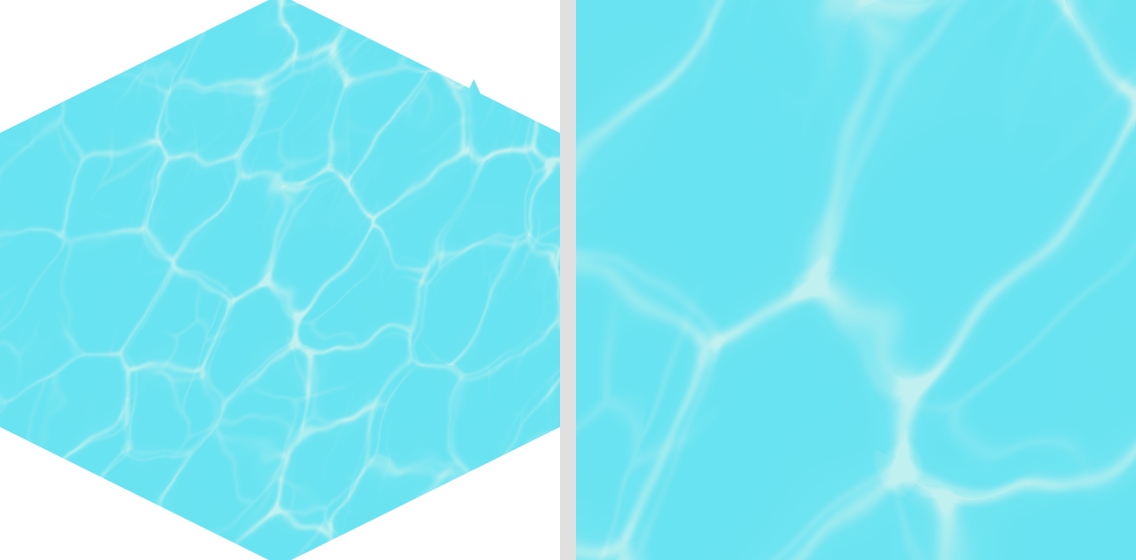
Left: the whole. Right: its middle third, enlarged.
Write a Shadertoy shader that draws this texture.

```glsl
// Hexagonal tile of turquoise pool water with pale rippling light lines on white.
#define WATER vec3(0.408, 0.890, 0.945)
#define LIGHT vec3(0.770, 0.945, 0.940)
#define PAPER vec3(1.0)
#define CELLS vec2(7.2, 5.7)
#define LEAN 0.36
#define WARP 0.30
#define SPLIT 0.26
#define LINE_WIDTH 0.031
#define HEX_SLOPE 0.495
#define HEX_RADIUS 0.510

// Integer hash giving two values from 0 to 1.
vec2 hash2(vec2 cell) {
    uvec2 v = uvec2(ivec2(cell) + 4096);
    v = v * 1664525u + 1013904223u;
    v.x += v.y * 1664525u;
    v.y += v.x * 1664525u;
    v ^= v >> 16u;
    v.x += v.y * 1664525u;
    v.y += v.x * 1664525u;
    v ^= v >> 16u;
    return vec2(v & 65535u) / 65535.0;
}

// Smooth value noise with two independent channels.
vec2 noise2(vec2 p) {
    vec2 i = floor(p), f = fract(p);
    f = f * f * (3.0 - 2.0 * f);
    vec2 low = mix(hash2(i), hash2(i + vec2(1, 0)), f.x);
    vec2 high = mix(hash2(i + vec2(0, 1)), hash2(i + vec2(1, 1)), f.x);
    return mix(low, high, f.y);
}

vec2 fbm2(vec2 p) {
    return 0.6 * noise2(p) + 0.28 * noise2(p * 2.1 + 17.0) + 0.12 * noise2(p * 4.3 + 41.0);
}

// Distance to the nearest cell wall (x) and to the nearest junction (y).
vec2 cellWalls(vec2 p) {
    vec2 base = floor(p), a = vec2(9.0), b = a, c = a;
    for (int y = -1; y <= 1; y++)
    for (int x = -1; x <= 1; x++) {
        vec2 cell = base + vec2(x, y);
        vec2 r = cell + 0.5 + 0.8 * (hash2(cell) - 0.5) - p;
        float d = dot(r, r);
        if (d < dot(a, a)) { c = b; b = a; a = r; }
        else if (d < dot(b, b)) { c = b; b = r; }
        else if (d < dot(c, c)) c = r;
    }
    return vec2((dot(b, b) - dot(a, a)) / (2.0 * length(b - a)),
                (dot(c, c) - dot(a, a)) / (2.0 * length(c - a)));
}

// Soft bright line with a faint halo, slightly stronger at the junctions.
float lightLine(vec2 walls, float width) {
    float knot = exp(-walls.y * walls.y / 0.008);
    float w = width * (1.0 + 0.3 * knot);
    float core = exp(-walls.x * walls.x / (w * w));
    return core * (0.72 + 0.28 * knot) + 0.13 * exp(-walls.x / 0.07);
}

float caustics(vec2 uv) {
    vec2 p = vec2(uv.x - LEAN * uv.y, uv.y) * CELLS + 11.0;
    vec2 q = p + WARP * 2.0 * (fbm2(p * 1.2) - 0.5);
    vec2 patches = noise2(p * 1.3 + 60.0);
    vec2 grain = fbm2(p * vec2(5.0, 4.0) + 71.0);

    // Main net, and a shifted copy that parts from it and rejoins.
    vec2 walls = cellWalls(q);
    vec2 shifted = cellWalls(q + SPLIT * 2.0 * (noise2(p * 0.8 + 83.0) - 0.5));
    float strength = mix(0.20, 0.66, smoothstep(0.2, 0.8, patches.x)) * mix(0.65, 1.35, grain.x);
    float light = strength * lightLine(walls, LINE_WIDTH * mix(0.8, 1.35, patches.y));
    light += 0.30 * smoothstep(0.2, 0.7, patches.y) * lightLine(shifted, LINE_WIDTH * 0.85);

    // Thin broken wisps at two sizes.
    vec2 wisp = cellWalls(q * vec2(1.4, 1.1) + 0.5 * noise2(p * 1.8 + 29.0) + 37.0);
    light += 0.24 * smoothstep(0.42, 0.8, noise2(p * 1.2 + 5.0).x) * lightLine(wisp, 0.035);
    vec2 thread = cellWalls(q * vec2(2.6, 1.5) + 0.6 * noise2(p * 2.2 + 53.0) + 90.0);
    float nearLine = exp(-walls.x / 0.16);
    light += 0.22 * nearLine * smoothstep(0.4, 0.75, noise2(p * 1.5 + 31.0).y) * lightLine(thread, 0.05);

    // Small folded sheets of light between the parted lines.
    float sheet = smoothstep(0.0, 0.03, 0.09 - walls.y + 0.10 * (grain.y - 0.5));
    light += 0.20 * sheet * smoothstep(0.50, 0.70, noise2(p * 0.9 + 19.0).x) * mix(0.5, 1.3, grain.x);

    // Sparse bright glints and a faint overall mottling.
    float glint = exp(-walls.y * walls.y / 0.004) * smoothstep(0.55, 0.8, patches.x);
    light += 0.40 * glint * grain.y;
    light += 0.08 * (fbm2(p * 2.0 + 9.0).x - 0.42);
    return clamp(light, 0.0, 0.95);
}

// Signed distance to the tile, with a tiny splash on its upper right edge.
float tileShape(vec2 uv) {
    vec2 c = abs(uv - 0.5);
    float hexagon = (c.y + HEX_SLOPE * c.x - HEX_RADIUS) / length(vec2(1.0, HEX_SLOPE));
    float splash = (uv.y - 0.859 + 2.2 * abs(uv.x - 0.846)) / 2.42;
    return min(hexagon, max(splash, 0.82 - uv.y));
}

void mainImage(out vec4 fragColor, in vec2 fragCoord) {
    vec2 uv = fragCoord / iResolution.xy;
    float pixel = 1.0 / iResolution.y;
    vec3 water = mix(WATER, LIGHT, caustics(uv));
    float outside = smoothstep(-0.7 * pixel, 0.7 * pixel, tileShape(uv));
    fragColor = vec4(mix(water, PAPER, outside), 1.0);
}
```
